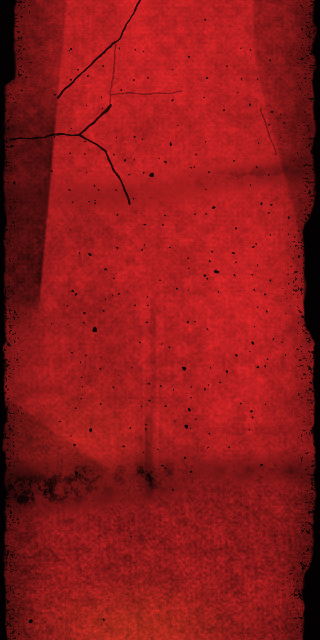
A Shadertoy shader for this texture:

```glsl
// A worn red plaster wall with ragged black sides, slanted shadows and cracks.
// Layered noise tints the plaster; line distances shape the shadows and cracks,
// and hashed cells scatter the pits. Units: width = 1, origin at lower left.

const vec3 RED = vec3(0.755, 0.128, 0.137);
const vec3 EMBER = vec3(0.15, 0.075, 0.015);
const vec3 SOOT = vec3(0.012, 0.004, 0.004);
const float GRAIN = 0.30;
const float MOTTLE = 0.38;
const float CRACK_WIDTH = 0.0016;
const float PIT_CHANCE = 0.34;

float hash(vec2 p) {
    return fract(sin(dot(p, vec2(127.1, 311.7))) * 43758.5453);
}

float noise(vec2 p) {
    vec2 i = floor(p), f = fract(p);
    f = f * f * (3.0 - 2.0 * f);
    return mix(mix(hash(i), hash(i + vec2(1, 0)), f.x),
               mix(hash(i + vec2(0, 1)), hash(i + vec2(1, 1)), f.x), f.y);
}

float fbm(vec2 p) {
    float sum = 0.0, amp = 0.533;
    for (int i = 0; i < 4; i++) {
        sum += amp * noise(p);
        p = mat2(1.6, 1.2, -1.2, 1.6) * p + 7.3;
        amp *= 0.5;
    }
    return sum;
}

// Soft elliptical spot
float glow(vec2 p, vec2 center, vec2 radius) {
    vec2 q = (p - center) / radius;
    return exp(-dot(q, q));
}

// 1 between a and b, fading over the softness s
float band(float x, float a, float b, float s) {
    return smoothstep(a - s, a + s, x) * (1.0 - smoothstep(b - s, b + s, x));
}

float segment(vec2 p, vec2 a, vec2 b) {
    vec2 ab = b - a;
    return length(p - a - ab * clamp(dot(p - a, ab) / dot(ab, ab), 0.0, 1.0));
}

float cracks(vec2 p, float px) {
    p += 0.022 * (vec2(fbm(p * 17.0), fbm(p * 17.0 + 40.0)) - 0.5);
    float d = segment(p, vec2(0.44, 2.01), vec2(0.37, 1.88));
    d = min(d, segment(p, vec2(0.37, 1.88), vec2(0.18, 1.70)));
    d = min(d, segment(p, vec2(0.03, 1.565), vec2(0.25, 1.583)));
    d = min(d, segment(p, vec2(0.25, 1.583), vec2(0.35, 1.67)));
    d = min(d, segment(p, vec2(0.25, 1.583), vec2(0.335, 1.525)));
    d = min(d, segment(p, vec2(0.335, 1.525), vec2(0.41, 1.36)));
    float faint = segment(p, vec2(0.35, 1.67), vec2(0.36, 1.86));
    faint = min(faint, segment(p, vec2(0.35, 1.70), vec2(0.57, 1.715)));
    faint = min(faint, segment(p, vec2(0.82, 1.66), vec2(0.86, 1.52)));
    float w = CRACK_WIDTH * (0.5 + noise(p * 30.0));
    return max(0.8 * (1.0 - smoothstep(w, w + px, d)),
               0.35 * (1.0 - smoothstep(w * 0.4, w * 0.4 + px, faint)));
}

// Round pits, one per hashed cell, in three sizes
float pits(vec2 p, float px) {
    float cover = 0.0;
    float zone = band(p.y, 0.55, 1.88, 0.12) * band(p.x, 0.17, 0.90, 0.08);
    vec2 q = p + 0.006 * (vec2(noise(p * 90.0), noise(p * 90.0 + 9.0)) - 0.5);
    for (int i = 0; i < 3; i++) {
        float k = float(i), cell = 0.125 / (1.0 + 0.8 * k);
        vec2 id = floor(q / cell), seed = id + 31.0 * k;
        vec2 center = (id + 0.2 + 0.6 * vec2(hash(seed + 3.1), hash(seed + 8.7))) * cell;
        float r = mix(0.002, 0.0075 / (1.0 + 0.7 * k), pow(hash(seed + 5.0), 2.0));
        float present = step(hash(seed), PIT_CHANCE * zone);
        cover = max(cover, present * (1.0 - smoothstep(r - px * 0.5, r + px * 0.5, distance(q, center))));
    }
    return cover;
}

// Black, eroded borders
float border(vec2 p, float fine) {
    float ragged = fbm(p * vec2(28.0, 20.0)) - 0.5;
    float left = 0.015 + 0.033 * smoothstep(1.73, 1.76, p.y);
    float right = 0.018 + 0.032 * band(p.y, 0.96, 1.32, 0.04) + 0.035 * (1.0 - smoothstep(0.12, 0.32, p.y));
    float d = min(p.x - left, 1.0 - right - p.x);
    float solid = 1.0 - smoothstep(-0.004, 0.006, d + 0.025 * ragged);
    float flecks = smoothstep(0.0, 0.18, fine - 0.52 - 4.2 * max(d + 0.05 * ragged, 0.0));
    return max(solid, 0.85 * flecks);
}

void mainImage(out vec4 fragColor, in vec2 fragCoord) {
    vec2 p = fragCoord / iResolution.x;
    p.y *= 2.0 * iResolution.x / iResolution.y;
    float px = 1.0 / iResolution.x;
    float fine = 0.6 * noise(p * 240.0) + 0.4 * noise(p * 120.0 + 5.0);
    float cloud = fbm(p * 7.0), patchy = fbm(p * 32.0 + 11.0);

    // Broad light and plaster mottling
    float tone = 0.87 + MOTTLE * (0.5 * (cloud - 0.5) + 0.7 * (patchy - 0.5));
    tone += 0.13 * glow(p, vec2(0.70, 1.08), vec2(0.32, 0.40)) + 0.13 * glow(p, vec2(0.45, 1.85), vec2(0.32, 0.35));
    tone -= 0.08 * glow(p, vec2(0.32, 0.92), vec2(0.16, 0.25));

    // Slanted shadows down both sides
    float leftLine = mix(0.122, 0.208, (p.y - 1.04) / 0.96), gap = leftLine - p.x;
    float leftShade = smoothstep(-0.006, 0.006, gap) * smoothstep(0.95, 1.12, p.y);
    tone -= leftShade * (0.20 + 0.27 * exp(-max(gap, 0.0) / 0.07) * band(p.y, 1.02, 1.65, 0.13));
    float rightLine = 0.79 + 0.16 * smoothstep(1.95, 1.1, p.y);
    tone -= 0.17 * smoothstep(-0.008, 0.008, p.x - rightLine) * smoothstep(0.85, 1.05, p.y);

    // Darker floor with a sloping wedge at the left
    float slope = 0.77 - 0.70 * p.x + 0.02 * (patchy - 0.5);
    tone -= 0.20 * (1.0 - smoothstep(-0.012, 0.012, p.y - slope)) * band(p.y, 0.50, 0.9, 0.06) * (1.0 - smoothstep(0.30, 0.38, p.x));
    tone -= 0.15 * (1.0 - smoothstep(0.42, 0.60, p.y + 0.12 * (cloud - 0.5)));

    // Vertical scrape marks
    float scrape = band(p.y, 0.52, 1.12, 0.09) * band(p.x, 0.42, 0.51, 0.015);
    tone += scrape * (0.26 * (noise(vec2(p.x * 120.0, p.y * 3.0)) - 0.6));
    tone -= 0.22 * glow(p, vec2(0.46, 0.61), vec2(0.014, 0.13));

    // Gritty bands of dirt
    float dirt = glow(p, vec2(0.10, 0.465), vec2(0.26, 0.055)) + 0.7 * glow(p, vec2(0.28, 0.53), vec2(0.12, 0.035));
    dirt += 0.75 * glow(p, vec2(0.48, 0.51), vec2(0.09, 0.055)) + 0.45 * glow(p, vec2(0.83, 0.53), vec2(0.25, 0.035));
    dirt += 0.55 * glow(p, vec2(0.77, 1.45 + 0.12 * (p.x - 0.77)), vec2(0.24, 0.035));
    dirt += 0.30 * glow(p, vec2(0.30, 1.39), vec2(0.25, 0.04));
    tone -= dirt * (0.15 + 0.65 * smoothstep(0.40, 0.68, 0.6 * patchy + 0.4 * fine));

    // Grain, side falloff and warm foot light
    float side = min(p.x, 1.0 - p.x);
    tone -= 0.22 * (1.0 - smoothstep(0.0, 0.20, side));
    tone += GRAIN * (fine - 0.5) * (1.0 + 0.6 * (1.0 - smoothstep(0.3, 0.7, p.y)));
    vec3 color = RED * clamp(tone, 0.10, 1.18);
    color += EMBER * glow(p, vec2(0.42, 0.02), vec2(0.25, 0.13));
    color += 0.35 * EMBER * glow(p, vec2(0.28, 0.65), vec2(0.18, 0.12));

    // Cracks, pits and eroded sides
    color = mix(color, SOOT, cracks(p, px));
    color = mix(color, SOOT, 0.9 * pits(p, px));
    color = mix(color, SOOT, border(p, fine));
    fragColor = vec4(color, 1.0);
}
```
